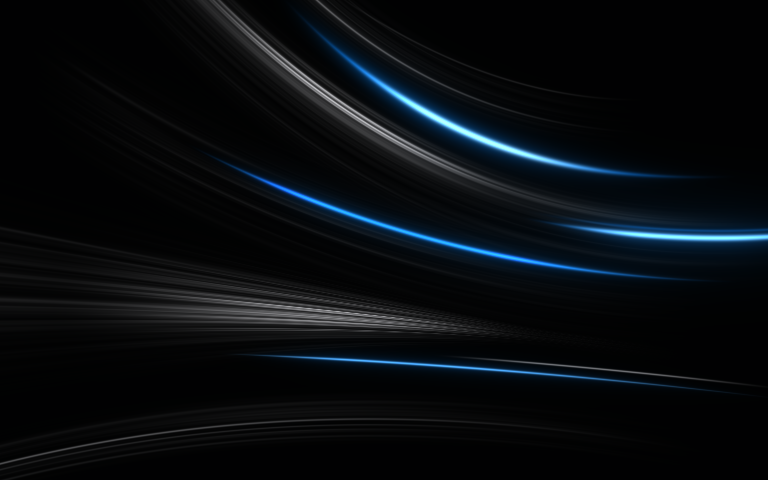
Give the GLSL for this background, as a WebGL 1 fragment shader.

```glsl
precision highp float;
// Curved silver strands and glowing blue light trails sweeping across black.
uniform vec2 u_resolution;

#define ASPECT 1.6
#define CORE_COLOR vec3(0.72, 0.92, 1.0)
#define TRAIL_COLOR vec3(0.04, 0.42, 0.82)
#define GLOW_COLOR vec3(0.005, 0.15, 0.28)
#define SILVER vec3(0.98, 0.98, 1.0)
#define BASE_COLOR vec3(0.004, 0.005, 0.006)
#define STRAND_FREQ 85.0
#define SILVER_GAIN 0.62

float hash(vec2 p) {
  p = fract(p * vec2(0.1031, 0.1137));
  p += dot(p, p.yx + 33.33);
  return fract((p.x + p.y) * p.x * 7.31 + p.y * 13.7);
}

float noise(vec2 p) {
  vec2 i = floor(p), f = fract(p);
  f = f * f * (3.0 - 2.0 * f);
  return mix(mix(hash(i), hash(i + vec2(1.0, 0.0)), f.x),
             mix(hash(i + vec2(0.0, 1.0)), hash(i + 1.0), f.x), f.y);
}

float gauss(float d, float width) {
  d /= width;
  return exp(-d * d);
}

// Fades in over ends.xy and out over ends.zw.
float span(float x, vec4 ends) {
  return smoothstep(ends.x, ends.y, x) * (1.0 - smoothstep(ends.z, ends.w, x));
}

// Signed distance across a cubic arc with its turning point at apex.
float arc(vec2 p, vec2 apex, float bend, float skew) {
  float d = apex.x - p.x;
  float slope = d * (2.0 * bend + 3.0 * skew * d);
  return (p.y - apex.y - d * d * (bend + skew * d)) / sqrt(1.0 + slope * slope);
}

// Fine filaments running along x, varying across s.
float strands(float s, float x, float seed) {
  float sum = 0.0, amp = 0.42, freq = STRAND_FREQ;
  for (int i = 0; i < 3; i++) {
    sum += amp * noise(vec2(s * freq + seed + 200.0, x * 1.5 + seed));
    freq *= 2.0;
    amp *= 0.8;
  }
  return 2.6 * sum * sum * sum;
}

// Bright core, blue body and soft halo of a light trail.
vec3 trail(float s, float power, float heat, float width) {
  float w = width * (0.3 + 0.7 * power) + 0.0008;
  vec3 light = mix(TRAIL_COLOR, CORE_COLOR, heat) * gauss(s, w);
  light += TRAIL_COLOR * 0.38 * exp(-abs(s) / (w * 2.0));
  light += GLOW_COLOR * 0.5 * exp(-abs(s) / (0.006 + w * 4.0));
  return light * power;
}

void main() {
  vec2 p = gl_FragCoord.xy / u_resolution * vec2(ASPECT, 1.0);
  float x = p.x;
  float silver = 0.0;

  // Main silver ribbon
  float s = arc(p, vec2(1.5, 0.525), 0.31, 0.1);
  float power = 0.4 + 0.6 * span(x, vec4(0.4, 0.68, 0.78, 1.1));
  power *= 1.0 - smoothstep(0.75, 1.6, x);
  silver += power * gauss(s, 0.027) * (0.1 + 0.9 * strands(s, x, 3.0));
  silver += power * (0.22 * gauss(s - 0.007, 0.007) + 0.3 * gauss(s - 0.017, 0.002));
  silver += power * 0.16 * gauss(s + 0.012, 0.0025);
  silver += 0.09 * gauss(s + 0.035, 0.06) * strands(s, x, 9.0) * span(x, vec4(0.1, 0.5, 1.2, 1.7));

  // Upper ribbon, with its thin edges
  s = arc(p, vec2(1.458, 0.72), 0.2, 0.3);
  power = span(x, vec4(0.5, 0.68, 0.75, 1.35));
  silver += power * (0.42 * gauss(s, 0.0022) + 0.32 * gauss(s - 0.018, 0.03) * strands(s, x, 17.0));
  s = arc(p, vec2(1.333, 0.792), 0.55, 0.0);
  silver += 0.16 * gauss(s, 0.002) * span(x, vec4(0.65, 0.85, 1.1, 1.35));

  // Converging fan on the left
  float middle = 0.396 - x * (0.06 + x * (0.01 + 0.012 * x));
  float spread = 0.014 + 0.115 * pow(max(1.0 - x / 1.15, 0.0), 1.4);
  float across = (p.y - middle) / spread;
  power = 0.13 + 0.87 * span(x, vec4(0.1, 0.68, 0.74, 1.15));
  power *= 1.0 - smoothstep(0.95, 1.45, x);
  float fan = strands(across * 0.1, x, 29.0);
  silver += power * gauss(across, 0.85) * (0.08 + 0.75 * fan);
  silver += power * 0.16 * (gauss(across + 0.2, 0.09) + gauss(across - 0.75, 0.05));
  silver += 0.1 * (1.0 - smoothstep(0.1, 0.9, x)) * (gauss(across + 0.15, 0.04) + gauss(across - 1.0, 0.025));

  // Lower arch
  s = arc(p, vec2(0.77, 0.127), -0.15, -0.01);
  power = 1.0 - smoothstep(0.2, 1.5, x);
  silver += power * (0.48 * gauss(s, 0.0022) + 0.24 * gauss(s, 0.03) * strands(s, x, 41.0));
  silver += power * 0.12 * (gauss(s + 0.035, 0.0025) + gauss(s + 0.012, 0.002) + 0.6 * gauss(s - 0.036, 0.003));

  // Thin highlight above the lowest trail
  float low = arc(p, vec2(-0.077, 0.2735), -0.036, 0.0);
  silver += 0.7 * gauss(low - 0.021, 0.002) * span(x, vec4(0.9, 1.15, 1.3, 1.65));

  // Faint strands beside the long trail
  float longTrail = arc(p, vec2(1.6, 0.4125), 0.16, 0.03);
  silver += 0.11 * gauss(longTrail + 0.025, 0.07) * strands(longTrail, x, 53.0) * span(x, vec4(0.05, 0.4, 0.9, 1.5));
  silver += 0.07 * gauss(longTrail - 0.02, 0.004) * span(x, vec4(0.1, 0.25, 0.4, 0.65));
  silver += 0.08 * gauss(longTrail + 0.018, 0.002) * span(x, vec4(0.4, 0.6, 0.8, 1.1));
  vec3 color = BASE_COLOR + SILVER * SILVER_GAIN * silver;

  // Blue trails
  float high = arc(p, vec2(1.458, 0.631), 0.26, 0.27);
  float heat = span(x, vec4(0.7, 0.9, 1.05, 1.35));
  color += trail(high, span(x, vec4(0.58, 0.91, 1.0, 1.55)), heat, 0.0062);
  color += GLOW_COLOR * 0.6 * gauss(high, 0.022) * span(x, vec4(0.55, 0.8, 0.9, 1.2));
  float right = arc(p, vec2(1.5, 0.504), 0.25, 0.0);
  power = span(x, vec4(1.08, 1.35, 1.5, 2.0));
  color += trail(right, power, 0.75 * power, 0.005);
  color += 0.3 * TRAIL_COLOR * power * gauss(right - 0.015, 0.003);
  power = span(x, vec4(0.38, 0.7, 0.98, 1.55));
  color += trail(longTrail, power, 0.16 * power, 0.0036);
  color += vec3(0.03, 0.06, 0.4) * gauss(longTrail, 0.005) * (gauss(x - 0.61, 0.06) + gauss(x - 1.07, 0.06));
  power = span(x, vec4(0.45, 0.75, 0.95, 1.65));
  color += trail(low, power, 0.5, 0.0018) * 0.8;

  // Ambient blue haze between the trails
  float haze = gauss(x - 1.38, 0.36) * gauss(p.y - 0.51, 0.1);
  color += GLOW_COLOR * 0.18 * haze;
  gl_FragColor = vec4(min(color, 1.0), 1.0);
}
```
